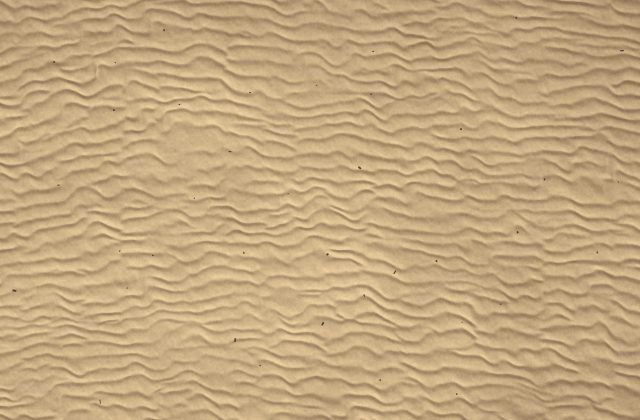
Reproduce this texture procedurally as a WebGL 1 fragment shader.

```glsl
precision highp float;
uniform vec2 u_resolution;

const float TAU = 6.2831853;
const vec3 SHADOW_SAND = vec3(0.62, 0.51, 0.38);
const vec3 LIT_SAND = vec3(0.87, 0.76, 0.58);
const vec3 DEBRIS = vec3(0.22, 0.17, 0.12);
const float RIPPLES = 29.0;        // crests per canvas height
const float STEEPNESS = 0.32;      // asymmetry of the ripple profile
const float CREST_SHARPNESS = 0.8;
const float RIPPLE_CONTRAST = 0.42;
const float SLOPE_LIMIT = 0.28;    // softens the steepest faces
const float BUMP_CONTRAST = 0.16;
const float GRAIN_CONTRAST = 0.11;
const float MEAN_TONE = 0.70;
const float VIGNETTE = 0.68;
const float PATCH_CONTRAST = 0.07;
const vec2 LIGHT_STEP = vec2(0.0010, 0.0024);
const float DEBRIS_CELLS = 6.0;    // scatter cells per canvas height
const float DEBRIS_CHANCE = 0.55;

float hash(vec2 p) {
  vec3 q = fract(vec3(p.xyx) * 0.1031);
  q += dot(q, q.yzx + 33.33);
  return fract((q.x + q.y) * q.z);
}

// Smooth value noise in -1..1
float noise(vec2 p) {
  vec2 i = floor(p);
  vec2 f = fract(p);
  f = f * f * f * (f * (f * 6.0 - 15.0) + 10.0);
  float low = mix(hash(i), hash(i + vec2(1.0, 0.0)), f.x);
  float high = mix(hash(i + vec2(0.0, 1.0)), hash(i + vec2(1.0, 1.0)), f.x);
  return mix(low, high, f.y) * 2.0 - 1.0;
}

// Steep lower face, gentle upper face, narrow crest and wide trough
float rippleProfile(float phase) {
  float a = TAU * phase;
  float wave = sin(a + STEEPNESS * sin(a));
  return exp(CREST_SHARPNESS * wave) / CREST_SHARPNESS;
}

// One train of ripples, bent by broad swells and small scallops
float rippleTrain(vec2 p, float bend, vec2 seed) {
  vec2 turned = p + vec2(0.45 * p.y, -0.12 * p.x);
  float scallop = 0.50 * noise(turned * vec2(16.0, 12.0) + seed);
  scallop += 0.25 * noise(turned * vec2(34.0, 21.0) + seed + 17.0);
  return rippleProfile(p.y * RIPPLES + bend + scallop);
}

// Two trains fade into each other, so crests fork and end
float duneHeight(vec2 p) {
  float tilt = 3.0 * (p.x - 0.75) * (p.x - 0.75);
  float bend = tilt + 0.9 * noise(p * vec2(2.6, 2.5) + 41.0);
  float blend = smoothstep(-0.3, 0.3, noise(p * vec2(12.0, 15.0) + 73.0));
  float first = rippleTrain(p, bend, vec2(5.0, 9.0));
  float second = rippleTrain(p, bend + 0.4, vec2(131.0, 87.0));
  float strength = 1.0 + 0.35 * noise(p * vec2(4.0, 5.0) + 29.0);
  strength += 0.35 * noise(p * vec2(16.0, 20.0) + 61.0);
  return strength * (mix(first, second, blend) - 1.4);
}

// Fine lumps lying over the ripples
float bumpHeight(vec2 p) {
  return noise(p * vec2(38.0, 54.0) + 11.0) + 0.45 * noise(p * 110.0 + 57.0);
}

// Coverage by scattered twigs and pebbles
float debrisMask(vec2 p, float edge) {
  vec2 cell = floor(p * DEBRIS_CELLS);
  vec2 jitter = vec2(hash(cell + 3.1), hash(cell + 47.7));
  vec2 local = p - (cell + 0.1 + 0.8 * jitter) / DEBRIS_CELLS;
  float angle = TAU * hash(cell + 91.3);
  float kind = hash(cell + 23.9);
  vec2 axis = vec2(cos(angle), sin(angle));
  float reach = mix(0.0004, 0.0065, kind * kind * kind * kind);
  float along = dot(local, axis);
  float dist = length(local - axis * clamp(along, -reach, reach));
  float radius = mix(0.0010, 0.0024, hash(cell + 65.2));
  float present = step(hash(cell + 7.7), DEBRIS_CHANCE);
  return present * (1.0 - smoothstep(radius - edge, radius + edge, dist));
}

void main() {
  vec2 p = gl_FragCoord.xy / u_resolution.y;
  vec2 uv = gl_FragCoord.xy / u_resolution;

  // Slope toward the light from above
  float span = 2.0 * length(LIGHT_STEP);
  float rise = duneHeight(p + LIGHT_STEP) - duneHeight(p - LIGHT_STEP);
  float slope = rise / (span * TAU * RIPPLES);
  slope /= 1.0 + SLOPE_LIMIT * abs(slope);
  float bumps = bumpHeight(p - LIGHT_STEP) - bumpHeight(p + LIGHT_STEP);

  // Ripples, lumps, grains and broad falloff of light
  float grain = 0.6 * noise(p * 310.0) + 0.4 * noise(p * 190.0 + 37.0);
  vec2 offCenter = uv - vec2(0.40, 0.38);
  float tone = MEAN_TONE - VIGNETTE * dot(offCenter, offCenter);
  tone += PATCH_CONTRAST * noise(p * 4.0 + 83.0);
  tone += PATCH_CONTRAST * noise(p * vec2(9.0, 13.0) + 19.0);
  tone -= RIPPLE_CONTRAST * slope;
  tone += BUMP_CONTRAST * bumps + GRAIN_CONTRAST * grain;

  vec3 color = mix(SHADOW_SAND, LIT_SAND, clamp(tone, -0.25, 1.2));
  float edge = max(0.0008, 0.6 / u_resolution.y);
  color = mix(color, DEBRIS, 0.8 * debrisMask(p, edge));
  gl_FragColor = vec4(color, 1.0);
}
```
